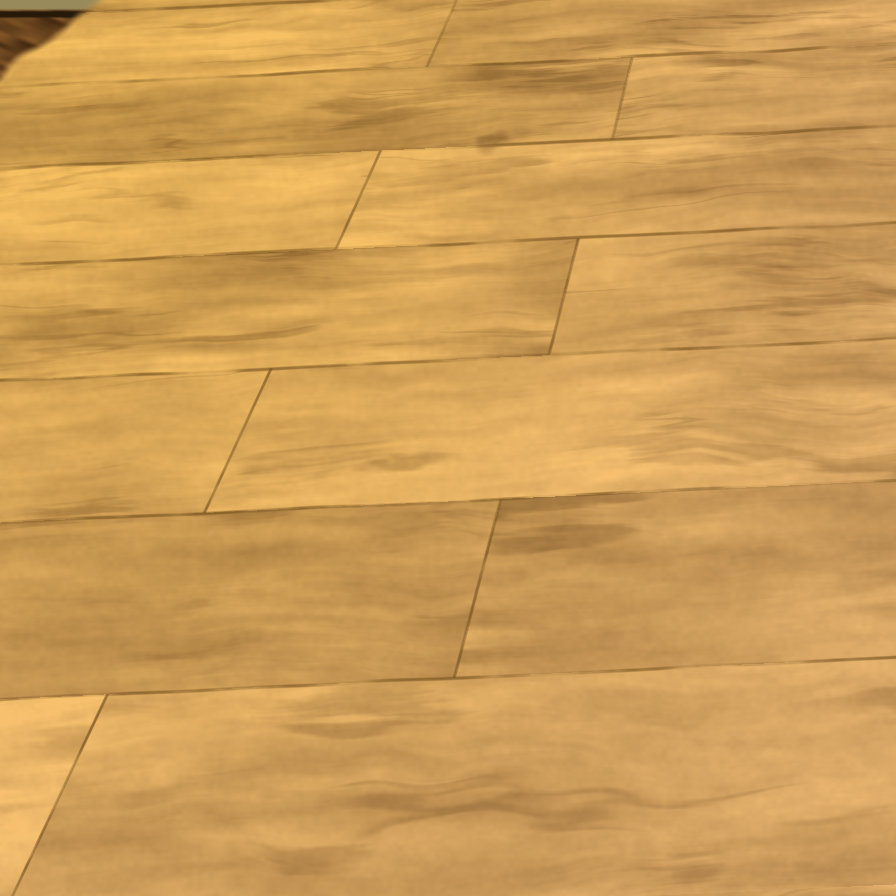
Write a Shadertoy shader that draws this texture.

```glsl
// Oak plank floor in perspective: seven staggered courses, widening toward the viewer.
// The canvas is projected to floor coordinates (along, course); each plank gets its own
// tone and stretched noise grain, then soft worn seams, a knot and a dark skirting corner.

#define HORIZON 1.025        // height of the vanishing line above the top edge
#define VANISH_X 0.977       // horizontal vanishing point of the end joints
#define TILT 0.047           // slope of the courses
#define COURSE_DEPTH 14.31   // perspective density of the courses
#define PLANK_LENGTH 0.75
#define STAGGER 0.213        // shift of every second course
#define SEAM_WIDTH 0.0006
#define SEAM_BLUR 0.0022
#define DARK_OAK vec3(0.65, 0.48, 0.25)
#define LIGHT_OAK vec3(0.95, 0.74, 0.415)
#define SEAM_COLOR vec3(0.47, 0.33, 0.13)

float hash(vec2 p) {
    vec3 q = fract(p.xyx * vec3(0.1031, 0.1030, 0.0973));
    q += dot(q, q.yzx + 33.33);
    return fract((q.x + q.y) * q.z);
}

float noise(vec2 p) {
    vec2 i = floor(p), f = fract(p);
    f = f * f * (3.0 - 2.0 * f);
    return mix(mix(hash(i), hash(i + vec2(1, 0)), f.x),
               mix(hash(i + vec2(0, 1)), hash(i + vec2(1, 1)), f.x), f.y);
}

float fbm(vec2 p) {
    float sum = 0.0, amp = 0.5;
    for (int i = 0; i < 4; i++) {
        sum += amp * noise(p);
        p = p * vec2(1.9, 2.1) + 17.3;
        amp *= 0.5;
    }
    return sum / 0.9375;
}

// Soft line coverage at distance d from its centre
float line(float d, float width, float blur) {
    return 1.0 - smoothstep(width, width + blur, d);
}

// Soft elliptical stain with a ragged outline
float stain(vec2 p, vec2 centre, vec2 size, float slope) {
    vec2 q = p - centre;
    q.y -= slope * q.x;
    float ragged = 0.9 * (noise(p * vec2(50.0, 130.0)) - 0.5);
    return 1.0 - smoothstep(0.25, 1.2, length(q / size) + ragged);
}

// Grain tone of one plank, centred near zero
float grainTone(vec2 floorPos, vec2 seed) {
    vec2 p = vec2(floorPos.x * 7.0, floorPos.y) + seed;
    p.y += 0.22 * (noise(p * vec2(0.9, 1.5)) - 0.5) + 0.05 * (noise(p * vec2(4.0, 6.0)) - 0.5);
    p.y += 0.03 * p.x;
    float broad = fbm(p * vec2(0.6, 2.4)) - 0.5;
    float patches = smoothstep(0.3, 0.7, noise(p * vec2(0.9, 2.5) + 7.0));
    float streaks = (fbm(p * vec2(1.5, 9.0) + 41.0) - 0.5) * mix(0.4, 0.8, patches);
    float flecks = smoothstep(0.58, 0.74, fbm(p * vec2(1.4, 8.0) + 83.0)) * patches;
    // Thin broken pencil lines along the grain
    float vein = 1.0 - smoothstep(0.0, 0.05, abs(fbm(p * vec2(0.6, 4.0) + 59.0) - 0.52));
    vein *= smoothstep(0.55, 0.8, noise(p * vec2(1.6, 4.0) + 23.0));
    return 1.05 * broad + streaks - 0.36 * flecks - 0.25 * vein;
}

// Skirting and shaded timber in the upper left corner
vec3 addCorner(vec3 color, vec2 uv, float px) {
    float v = 1.0 - uv.y;
    float edge = uv.x / 0.112 + v / 0.086 - 1.0 + 0.12 * (noise(uv * 45.0) - 0.5);
    float inside = 1.0 - smoothstep(-0.12, 0.06 + 10.0 * px, edge);
    float grain = noise(vec2(uv.x + v, v - 0.4 * uv.x) * vec2(25.0, 160.0));
    vec3 timber = mix(vec3(0.25, 0.15, 0.06), vec3(0.53, 0.35, 0.16), grain);
    timber = mix(timber, vec3(0.15, 0.10, 0.04), line(abs(v - 0.016), 0.002, 0.003));
    timber = mix(vec3(0.60, 0.54, 0.36), timber, smoothstep(0.009, 0.013, v));
    return mix(color, timber, inside);
}

void mainImage(out vec4 fragColor, in vec2 fragCoord) {
    vec2 uv = fragCoord / iResolution.xy;
    float px = 1.0 / iResolution.y;

    // Project to the floor
    float depth = 1.0 - uv.y + TILT * (uv.x - 0.5) + HORIZON;
    float row = 13.03 - COURSE_DEPTH / depth;
    float course = floor(row);
    float odd = mod(course, 2.0);
    float along = (uv.x - VANISH_X) / depth + 0.247 + 0.0042 * course + STAGGER * odd;
    float plank = floor(along / PLANK_LENGTH);

    // Plank tone, grain and uneven room light
    vec2 id = vec2(plank, course) + 20.0;
    vec2 seed = 60.0 * vec2(hash(id), hash(id + 7.7));
    float tone = 0.58 + 0.12 * (hash(id + 3.1) - 0.5);
    tone -= 0.18 * (1.0 - odd) * step(plank, -0.5);
    tone += grainTone(vec2(along, row), seed);
    float glow = smoothstep(1.1, 0.0, length((uv - vec2(0.1, 0.95)) * vec2(1.0, 0.8)));
    tone += 0.22 * glow - 0.07 * uv.x;

    // Fine mottling of the surface
    tone += 0.20 * (fbm(uv * vec2(50.0, 75.0)) - 0.5) + 0.07 * (noise(uv * 170.0) - 0.5);

    // Knot and long fleck
    tone -= 0.55 * stain(uv, vec2(0.549, 0.840), vec2(0.023, 0.014), 0.2);
    tone -= 0.50 * stain(uv, vec2(0.450, 0.484), vec2(0.052, 0.011), 0.15);

    vec3 color = mix(DARK_OAK, LIGHT_OAK, clamp(tone, -0.15, 1.05));
    color.b *= mix(1.10, 0.90, glow);

    // Seams: end joints are firmer, course seams fade in and out
    float blur = max(SEAM_BLUR, 1.2 * px);
    float jointDist = abs(fract(along / PLANK_LENGTH + 0.5) - 0.5) * PLANK_LENGTH * depth;
    float seamId = floor(row + 0.5);
    float toSeam = depth * depth / COURSE_DEPTH;
    float wobble = 0.002 * (noise(vec2(uv.x * 14.0, seamId * 7.0)) - 0.5);
    float seamDist = abs((row - seamId) * toSeam + wobble);
    float wear = 0.55 * smoothstep(0.25, 0.75, fbm(vec2(uv.x * 18.0, seamId * 5.0)));
    wear = (0.12 + wear) * step(seamId, 5.5);
    float jointWear = mix(0.30, 0.62, smoothstep(1.0, 1.35, depth));
    jointWear *= 0.65 + 0.6 * noise(vec2(uv.y * 60.0, course));
    color = mix(color, SEAM_COLOR, wear * line(seamDist, SEAM_WIDTH, blur));
    color = mix(color, SEAM_COLOR, jointWear * line(jointDist, SEAM_WIDTH, blur));

    fragColor = vec4(addCorner(color, uv, px), 1.0);
}
```
